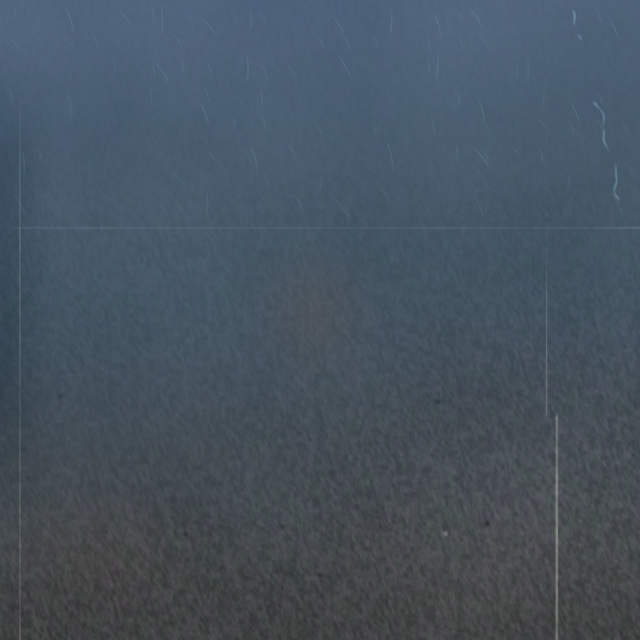
Give the GLSL for this texture, as a WebGL 1 fragment shader.

```glsl
precision highp float;
uniform vec2 u_resolution;

// Sheet tones, bottom to top
const vec3 BASE_TONE = vec3(0.248, 0.256, 0.258);
const vec3 LOW_TONE = vec3(0.262, 0.290, 0.315);
const vec3 MID_TONE = vec3(0.268, 0.332, 0.385);
const vec3 HIGH_TONE = vec3(0.285, 0.362, 0.432);
const vec3 TOP_TONE = vec3(0.312, 0.388, 0.482);
const vec3 WARM_SHIFT = vec3(0.032, 0.002, -0.016);
const vec3 LIGHT_SHIFT = vec3(0.034, 0.030, 0.030);
const vec3 SEAM_TINT = vec3(1.0, 0.98, 0.85);
const vec3 SCRATCH_TINT = vec3(0.75, 1.0, 1.05);

// Surface
const float GRAIN_LOW = 0.105;
const float GRAIN_HIGH = 0.018;
const vec2 GRAIN_SCALE = vec2(185.0, 105.0);
const float GRAIN_SLANT = 0.30;
const float CLOUD_AMOUNT = 0.035;
const float SCRATCH_AMOUNT = 0.045;
const float SPECK_CELLS = 15.0;

// Seams
const float LEFT_SEAM = 0.031;
const float CROSS_SEAM = 0.644;
const float UPPER_RIGHT_SEAM = 0.854;
const float LOWER_RIGHT_SEAM = 0.870;
const float SEAM_STEP = 0.352;

float hash(vec2 p) {
  vec3 q = fract(vec3(p.xyx) * vec3(0.1031, 0.1030, 0.0973));
  q += dot(q, q.yzx + 33.33);
  return fract((q.x + q.y) * q.z);
}

float noise(vec2 p) {
  vec2 i = floor(p), f = fract(p);
  f = f * f * (3.0 - 2.0 * f);
  return mix(mix(hash(i), hash(i + vec2(1.0, 0.0)), f.x),
             mix(hash(i + vec2(0.0, 1.0)), hash(i + 1.0), f.x), f.y);
}

float clouds(vec2 p) {
  float sum = 0.0, weight = 0.5;
  for (int i = 0; i < 4; i++) {
    sum += weight * (noise(p) - 0.5);
    p = p * 2.03 + 17.3;
    weight *= 0.5;
  }
  return sum;
}

// Soft line at distance d
float line(float d, float halfWidth) {
  float blur = max(halfWidth, 1.0 / u_resolution.y);
  return 1.0 - smoothstep(halfWidth * 0.3, halfWidth * 0.3 + blur, abs(d));
}

float blob(vec2 p, vec2 center, vec2 size) {
  vec2 d = (p - center) / size;
  return exp(-dot(d, d));
}

vec3 sheetTone(float h) {
  vec3 tone = mix(BASE_TONE, LOW_TONE, smoothstep(0.0, 0.28, h));
  tone = mix(tone, MID_TONE, smoothstep(0.22, 0.54, h));
  tone = mix(tone, HIGH_TONE, smoothstep(0.50, 0.80, h));
  return mix(tone, TOP_TONE, smoothstep(0.76, 1.02, h));
}

// One short slanted scratch in some cells
float scratches(vec2 p, float cells, float seed) {
  vec2 q = p * cells + seed, id = floor(q);
  vec2 d = fract(q) - 0.5 - 0.2 * (vec2(hash(id + 3.1), hash(id + 7.7)) - 0.5);
  float angle = mix(-0.1, 0.75, hash(id + 11.9));
  float along = dot(d, vec2(-sin(angle), cos(angle)));
  float across = dot(d, vec2(cos(angle), sin(angle))) + 0.25 * along * along;
  float fade = 1.0 - smoothstep(0.1, 0.38, abs(along));
  return line(across / cells, 0.0013) * fade * step(0.62, hash(id + seed));
}

// Sparse pits (negative) and chips (positive)
float specks(vec2 p) {
  vec2 q = p * SPECK_CELLS, id = floor(q);
  vec2 d = fract(q) - 0.5 - 0.5 * (vec2(hash(id + 5.3), hash(id + 9.1)) - 0.5);
  float pick = hash(id + 21.0);
  float dotMask = 1.0 - smoothstep(0.02, 0.09, length(d));
  return dotMask * (0.14 * step(0.975, pick) - 0.07 * step(pick, 0.04));
}

void main() {
  vec2 p = gl_FragCoord.xy / u_resolution;

  // Broad gradient and stains
  float drift = clouds(p * 3.0 + 4.0);
  vec3 color = sheetTone(p.y + 0.12 * drift - 0.05 * (p.x - 0.5));
  color += CLOUD_AMOUNT * clouds(p * vec2(7.0, 5.0) + 31.0);
  color += WARM_SHIFT * (blob(p, vec2(0.49, 0.51), vec2(0.07, 0.08))
         + 0.7 * blob(p, vec2(0.15, 0.13), vec2(0.12, 0.08)));
  color += LIGHT_SHIFT * blob(p, vec2(0.76, 0.16), vec2(0.28, 0.16));
  float edgeShade = 1.0 - smoothstep(0.0, 0.10, p.x);
  color -= 0.055 * edgeShade * smoothstep(0.15, 0.45, p.y) * (1.0 - smoothstep(0.72, 0.95, p.y));

  // Slanted grain, coarser and stronger toward the lower right
  float coarse = smoothstep(0.5, 0.05, p.y - 0.25 * (p.x - 0.5) + 0.2 * drift);
  vec2 g = vec2(p.x + GRAIN_SLANT * p.y, p.y - 0.1 * p.x) * GRAIN_SCALE;
  float grain = 0.65 * (noise(g) - 0.5) + 0.45 * (noise(g * 1.8 + 53.0) - 0.5);
  float strength = mix(GRAIN_HIGH, 0.05, smoothstep(0.85, 0.45, p.y));
  color += grain * mix(strength, GRAIN_LOW, coarse);
  float hue = noise(g * 0.5 + 91.0) - 0.5;
  color += vec3(0.4, -0.3, 0.5) * hue * mix(0.012, 0.04, coarse);

  // Scratches on the upper part, with one worn trail
  float marks = scratches(p, 14.0, 2.0) + 0.7 * scratches(p, 23.0, 40.0);
  marks *= smoothstep(0.52, 0.75, p.y) * smoothstep(0.3, 0.65, noise(p * 6.0 + 8.0));
  float trailX = 0.975 - 0.17 * (p.y - 0.64) - 0.2 * (p.y - 0.64) * (p.y - 0.64);
  float trail = line(p.x - trailX + 0.012 * (noise(p * 50.0) - 0.5), 0.0025);
  trail *= smoothstep(0.45, 0.8, noise(p * 85.0)) * smoothstep(0.65, 0.67, p.y);
  color += SCRATCH_TINT * (SCRATCH_AMOUNT * marks + 0.13 * trail);
  color += specks(p) * smoothstep(0.6, 0.3, p.y);

  // Seams with uneven wear
  float wear = 0.55 + 0.65 * noise(p * 24.0 + 70.0);
  float left = 0.085 * line(p.x - LEFT_SEAM, 0.0015) * smoothstep(0.9, 0.65, p.y);
  float upper = line(p.x - UPPER_RIGHT_SEAM, 0.0014) * smoothstep(SEAM_STEP - 0.005, SEAM_STEP + 0.005, p.y);
  upper *= mix(0.11, 0.012, smoothstep(0.52, 0.64, p.y));
  float lower = 0.19 * line(p.x - LOWER_RIGHT_SEAM, 0.0024) * smoothstep(SEAM_STEP + 0.005, SEAM_STEP - 0.005, p.y);
  float cross = line(p.y - CROSS_SEAM, 0.0022) * mix(0.04, 0.09, smoothstep(0.9, 1.0, p.x));
  color += SEAM_TINT * wear * (left + upper + lower);
  color += SCRATCH_TINT * wear * cross * smoothstep(0.01, 0.04, p.x);

  gl_FragColor = vec4(clamp(color, 0.0, 1.0), 1.0);
}
```
